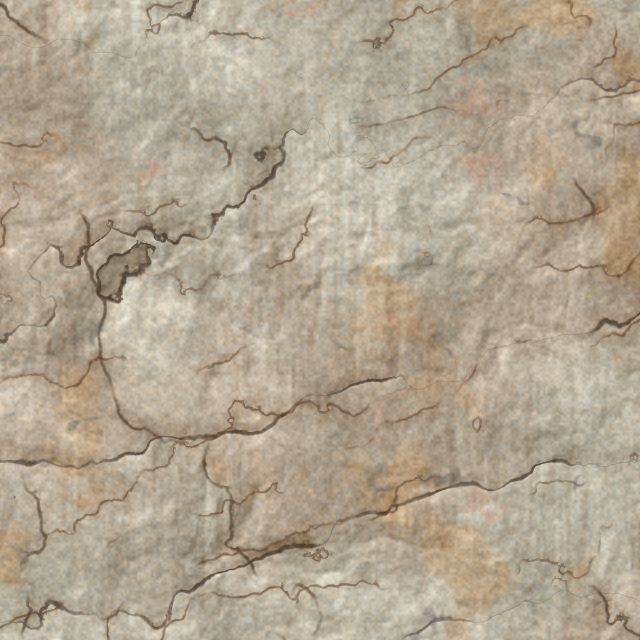
Reproduce this texture procedurally as a Shadertoy shader.

```glsl
float hash(vec2 p) {
    vec3 q = fract(p.xyx * 0.1031);
    q += dot(q, q.yzx + 33.33);
    return fract((q.x + q.y) * q.z);
}

float noise(vec2 p) {
    vec2 i = floor(p), f = fract(p);
    f = f * f * f * (f * (f * 6.0 - 15.0) + 10.0);
    return mix(mix(hash(i), hash(i + vec2(1, 0)), f.x),
               mix(hash(i + vec2(0, 1)), hash(i + vec2(1, 1)), f.x), f.y);
}

float fbm(vec2 p) {
    float sum = 0.0, amp = 0.5;
    for (int i = 0; i < 5; i++) {
        sum += amp * noise(p);
        p = mat2(1.6, 1.2, -1.2, 1.6) * p + 17.3;
        amp *= 0.5;
    }
    return sum;
}

// Wandering layers stacked along a direction; seams lie at whole numbers
float layers(vec2 p, vec2 dir, float warp, float scale) {
    return dot(p, dir) + warp * fbm(p * scale + dir * 5.0)
         + 0.12 * warp * fbm(p * scale * 6.0);
}

// Signed distance to the nearest seam, positive above it
float seamDistance(vec2 p, vec2 dir, float warp, float scale) {
    float e = 0.004;
    float v = layers(p, dir, warp, scale);
    vec2 slope = vec2(layers(p + vec2(e, 0), dir, warp, scale),
                      layers(p + vec2(0, e), dir, warp, scale)) - v;
    return (fract(v + 0.5) - 0.5) / max(length(slope) / e, 0.5 * length(dir));
}

float relief(vec2 p) {
    vec2 bend = vec2(fbm(p * 4.0), fbm(p * 4.0 + 31.0)) * 0.2;
    float lumps = fbm((p + bend) * vec2(7.0, 5.5) + 8.0);
    float ridges = abs(fbm((p + bend) * vec2(4.0, 6.0) + 50.0) - 0.48);
    return lumps + 0.8 * ridges;
}

// Soft smudges scattered over a jittered grid
float smudges(vec2 p, float cells, float share) {
    vec2 g = p * cells + 0.5 * vec2(noise(p * 45.0), noise(p * 45.0 + 9.0));
    vec2 id = floor(g);
    vec2 centre = 0.35 + 0.3 * vec2(hash(id + 3.0), hash(id + 71.0));
    float radius = 0.1 + 0.18 * hash(id + 19.0);
    return step(hash(id + 7.0), share)
         * smoothstep(radius, radius * 0.3, length(fract(g) - centre));
}

void mainImage(out vec4 fragColor, in vec2 fragCoord) {
    vec2 p = fragCoord / iResolution.y;

    // Warm and grey-green stone in broad patches
    float tint = smoothstep(0.36, 0.62, fbm(p * 3.2 + 12.0));
    vec3 col = mix(vec3(0.695, 0.638, 0.56), vec3(0.70, 0.677, 0.61), tint);
    col += 0.16 * (fbm(p * 9.0 + 40.0) - 0.48);

    // Pale rough crust and ochre stains
    float crust = smoothstep(0.54, 0.68, fbm(p * vec2(3.5, 4.5) + 63.0));
    col += crust * (0.05 + 0.16 * (fbm(p * 38.0) - 0.48));
    float ochre = smoothstep(0.58, 0.74, fbm(p * 8.0 + 90.0));
    col = mix(col, vec3(0.72, 0.59, 0.43), 0.55 * ochre);

    // Relief lit from the upper left
    vec2 toLight = vec2(-0.0035, 0.0055);
    float lit = relief(p) - relief(p + toLight);
    col += clamp(1.35 * lit, -0.14, 0.12) * vec3(1.0, 1.02, 1.03);

    // Vertical water streaks
    float streak = 0.6 * noise(vec2(p.x * 75.0 + 2.0 * noise(p * 9.0), p.y * 6.0))
                 + 0.4 * noise(vec2(p.x * 170.0, p.y * 15.0));
    float wet = smoothstep(0.35, 0.6, fbm(p * 4.0 + 77.0));
    col += (streak - 0.5) * (0.04 + 0.12 * wet) * vec3(0.85, 1.0, 1.05);

    // Long ledges: shaded above, lit lip below, dark broken crack between
    float ledge = seamDistance(p, vec2(-0.9, 3.4), 1.7, 2.6);
    float open = smoothstep(0.40, 0.62, fbm(p * 5.5 + 21.0));
    float above = smoothstep(-0.001, 0.002, ledge);
    col -= open * above * exp(-abs(ledge) / 0.022) * vec3(0.09, 0.11, 0.12);
    col += open * (1.0 - above) * exp(-abs(ledge) / 0.014) * 0.075;
    float width = 0.0015 + 0.006 * open * noise(p * 26.0);
    float crack = (0.2 + 0.8 * open) * smoothstep(width, width * 0.2, abs(ledge));
    col = mix(col, vec3(0.29, 0.24, 0.19), 0.8 * crack);

    // Steep joints
    float joint = seamDistance(p, vec2(2.6, 1.3), 1.6, 3.1);
    float jointOpen = smoothstep(0.5, 0.64, fbm(p * 5.0 + 140.0));
    col -= jointOpen * exp(-abs(joint) / 0.012) * vec3(0.05, 0.065, 0.075);
    col = mix(col, vec3(0.34, 0.28, 0.22),
              0.75 * jointOpen * smoothstep(0.0045, 0.0005, abs(joint)));

    // Hairline fractures with rusty edges
    float hair = seamDistance(p, vec2(-2.5, 8.0), 3.6, 4.2);
    float hairOpen = smoothstep(0.46, 0.62, fbm(p * 8.0 + 170.0));
    col -= hairOpen * exp(-abs(hair) / 0.007) * vec3(0.04, 0.07, 0.09);
    col = mix(col, vec3(0.40, 0.32, 0.25),
              0.65 * hairOpen * smoothstep(0.0032, 0.0004, abs(hair)));

    // Grey and pink smudges
    col = mix(col, vec3(0.45, 0.43, 0.41), 0.5 * smudges(p, 9.0, 0.1));
    col = mix(col, vec3(0.78, 0.60, 0.52), 0.45 * smudges(p + 4.3, 8.0, 0.06));

    // Mineral grain
    float grain = 0.55 * noise(p * 240.0) + 0.45 * noise(p * 120.0 + 33.0) - 0.5;
    col += 0.15 * grain;
    col += 0.06 * (noise(p * 190.0 + 60.0) - 0.5) * vec3(1.0, 0.0, -1.0) * 0.6;
    fragColor = vec4(clamp(col, 0.0, 1.0), 1.0);
}
```
